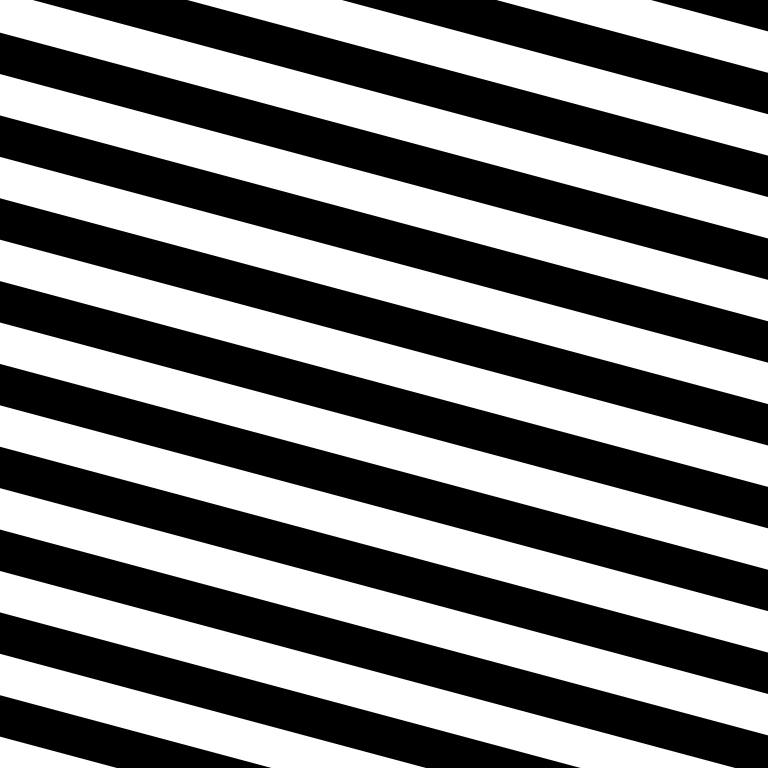
A WebGL 2 fragment shader for this pattern:

```glsl
#version 300 es
precision highp float;
// Even black and white diagonal stripes, falling 15 degrees to the right.
// The distance across the stripes is folded into one period, then
// thresholded with an edge about one pixel wide.

uniform vec2 u_resolution;
out vec4 fragColor;

// Signed distance, in periods, to the nearest stripe edge: positive in white.
float stripeDistance(float phase) {
    return 0.25 - abs(fract(phase) - 0.5 + 0.25 - step(0.75, fract(phase)));
}

void main() {
    float canvasSize = min(u_resolution.x, u_resolution.y);
    vec2 position = (gl_FragCoord.xy - 0.5 * u_resolution) / canvasSize;

    // Axis across the stripes; one edge runs through the canvas centre
    float tilt = radians(15.0);
    float stripesPerCanvas = 9.6;
    float across = dot(position, vec2(sin(tilt), cos(tilt)));

    // Smooth edge
    float edgeDistance = stripeDistance(across * stripesPerCanvas) / stripesPerCanvas;
    float white = clamp(edgeDistance * canvasSize + 0.5, 0.0, 1.0);

    fragColor = vec4(vec3(white), 1.0);
}
```
